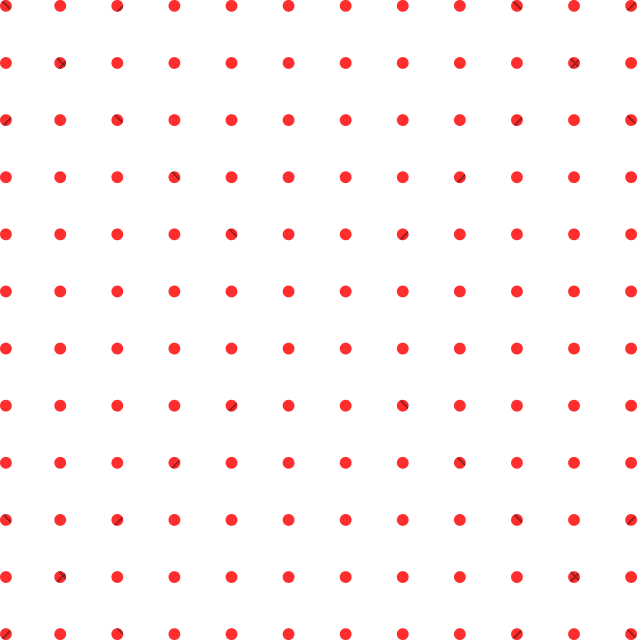
Reproduce this pattern procedurally as a Shadertoy shader.

```glsl
// A 12 by 12 lattice of small red dots on white. Dots lying on the two main
// diagonals and on four short corner diagonals carry thin dark slanted strokes.
// Each pixel finds its nearest dot; distance functions draw the disc and strokes.

// Lengths are in canvas heights
const float COUNT = 12.0;
const vec2 FIRST = vec2(0.0049, 0.0091);
const vec2 PITCH = vec2(0.0892, 0.08925);
const float RADIUS = 0.0092;

// Stroke sizes are in dot radii
const float STROKE_HALF_WIDTH = 0.055;
const float STROKE_GAP = 0.24;
const float CORNER_DIAGONAL = 9.0;

const vec3 PAPER = vec3(1.0);
const vec3 DOT_RED = vec3(1.0, 0.18, 0.18);
const vec3 STROKE_DARK = vec3(0.2, 0.03, 0.03);

// Coverage of a band around zero, with edges softened over one pixel
float band(float d, float halfWidth, float px) {
    return clamp((halfWidth - abs(d)) / px + 0.5, 0.0, 1.0);
}

// Strokes in one dot: slant +1 falls to the right, -1 rises.
// q is the place in dot radii, cell counts from the lattice centre.
float strokes(vec2 q, vec2 cell, float slant, float px) {
    vec2 normal = vec2(1.0, slant);
    float diagonal = abs(dot(cell, normal));
    bool onMain = diagonal < 0.5 && abs(cell.x) > 1.0;
    bool onCorner = abs(diagonal - CORNER_DIAGONAL) < 0.5;
    if (!onMain && !onCorner) return 0.0;

    // Strokes sit off centre by an amount that drifts along the diagonal
    float offset = 0.3 - 0.22 * smoothstep(3.0, 5.5, abs(cell.x));
    if (onCorner) {
        offset = cell.x < 0.0 ? 0.28 + 0.19 * (cell.x + 5.5) : 0.03;
    }
    float d = dot(q, normal) * 0.70711 - offset;
    float mainLine = band(d, STROKE_HALF_WIDTH, px);
    float thinLine = band(d - STROKE_GAP, 0.6 * STROKE_HALF_WIDTH, px);
    return max(mainLine, 0.75 * thinLine);
}

void mainImage(out vec4 fragColor, in vec2 fragCoord) {
    vec2 p = fragCoord / iResolution.y;
    float px = 1.0 / (iResolution.y * RADIUS);

    // Nearest dot; the first column is pushed in to stay whole
    vec2 index = clamp(floor((p - FIRST) / PITCH + 0.5), 0.0, COUNT - 1.0);
    vec2 center = max(FIRST + index * PITCH, vec2(RADIUS));
    vec2 q = (p - center) / RADIUS;
    vec2 cell = index - 0.5 * (COUNT - 1.0);

    // Strokes clipped to the disc
    float disc = band(length(q), 1.0, px);
    float ink = max(strokes(q, cell, 1.0, px), strokes(q, cell, -1.0, px));
    vec3 dotColor = mix(DOT_RED, STROKE_DARK, ink);

    fragColor = vec4(mix(PAPER, dotColor, disc), 1.0);
}
```
